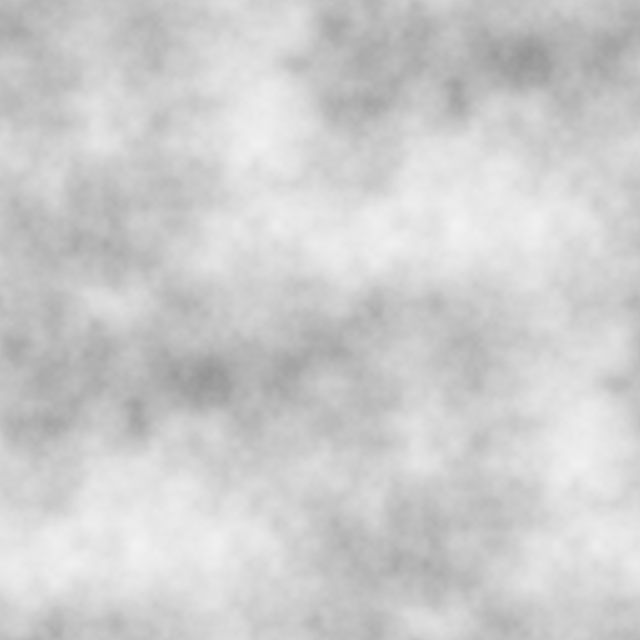
Reproduce this texture procedurally as a WebGL 1 fragment shader.

```glsl
precision highp float;

// Soft grey clouds: six octaves of smooth value noise on an upright lattice.
// Cells wrap at the edges, and each half column reuses the other half shifted
// by half a tile, so the cloud banks interlock like bricks without a seam.

uniform vec2 u_resolution;

const int OCTAVES = 6;
const float BASE_CELLS = 4.0;
const float BASE_WEIGHT = 0.44;
const float BASE_SEED = 3.0;
const float SEED_STEP = 19.0;
const float HASH_SIZE = 289.0;

// The gain itself shrinks, which favours billows over the finest grain.
const float FIRST_GAIN = 0.83;
const float GAIN_DECAY = 0.87;

const vec2 DRIFT = vec2(-0.15, 0.1);
const float MID_GREY = 0.812;
const float CONTRAST = 0.41;
const float DARK_BIAS = 0.25;

// Integer permutation that stays exact in floating point.
float permute(float n) {
  return mod((34.0 * n + 1.0) * n, HASH_SIZE);
}

// Wraps a corner into the tile and folds its right half onto the left one,
// half a tile higher.
vec2 foldCorner(vec2 corner, float period) {
  vec2 wrapped = mod(corner, period);
  float rightHalf = step(0.5 * period, wrapped.x);
  return mod(wrapped + 0.5 * period * rightHalf, period);
}

// Random value from 0 to 1 at a lattice corner.
float cornerValue(vec2 corner, float period, float seed) {
  vec2 folded = foldCorner(corner, period);
  return permute(permute(folded.x + seed) + folded.y) / HASH_SIZE;
}

// Smoothly interpolated value noise over the unit square.
float wrappedNoise(vec2 point, float period, float seed) {
  vec2 scaled = point * period;
  vec2 cell = floor(scaled);
  vec2 blend = smoothstep(0.0, 1.0, scaled - cell);
  float lower = mix(cornerValue(cell, period, seed),
                    cornerValue(cell + vec2(1.0, 0.0), period, seed), blend.x);
  float upper = mix(cornerValue(cell + vec2(0.0, 1.0), period, seed),
                    cornerValue(cell + vec2(1.0, 1.0), period, seed), blend.x);
  return mix(lower, upper, blend.y);
}

// Sum of octaves, each twice as fine and weaker by the gain; centred on zero.
float cloudDensity(vec2 point, float firstGain, float gainDecay) {
  float density = 0.0;
  float weight = BASE_WEIGHT;
  float gain = firstGain;
  float period = BASE_CELLS;
  float seed = BASE_SEED;
  for (int i = 0; i < OCTAVES; i++) {
    density += weight * (wrappedNoise(point, period, seed) - 0.5);
    weight *= gain;
    gain *= gainDecay;
    period *= 2.0;
    seed += SEED_STEP;
  }
  return density;
}

// Nearly linear tone curve with slightly deeper shadows.
float cloudTone(float density) {
  return MID_GREY + CONTRAST * density - DARK_BIAS * density * density;
}

void main() {
  vec2 uv = gl_FragCoord.xy / u_resolution;
  float grey = cloudTone(cloudDensity(uv + DRIFT, FIRST_GAIN, GAIN_DECAY));
  gl_FragColor = vec4(vec3(clamp(grey, 0.0, 1.0)), 1.0);
}
```
